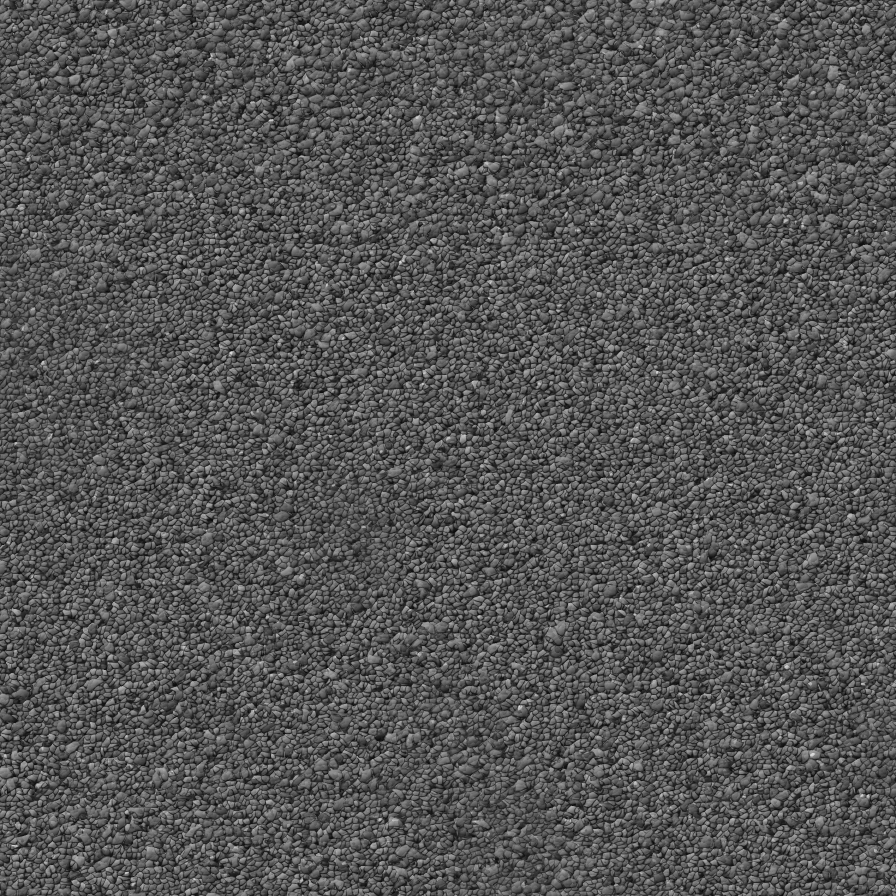
This texture is drawn by a WebGL 2 fragment shader. Its source:

```glsl
#version 300 es
precision highp float;

uniform vec2 u_resolution;
out vec4 fragColor;

#define COARSE_CELLS 92.0
#define FINE_CELLS 150.0
#define GRIT_CELLS 265.0
#define STONE_TONE 0.418
#define TONE_SPREAD 0.15
#define GAP_TONE 0.14
#define RELIEF 0.24
#define GRIT_AMOUNT 0.15
#define SEAM_WIDTH 0.36
#define STRETCH 1.35
#define LEAN 0.35
#define LIGHT_DIR vec2(-0.42, 0.91)

vec3 hash3(vec2 cell) {
    vec3 q = fract(cell.xyx * vec3(0.1031, 0.1030, 0.0973));
    q += dot(q, q.yxz + 33.33);
    return fract((q.xxy + q.yzz) * q.zyx);
}

// Slow layered sines, roughly -1 to 1
float drift(vec2 p) {
    float a = sin(p.x * 5.1 + 2.3 * sin(p.y * 4.3 + 0.7));
    float b = sin(p.y * 9.7 - p.x * 6.1 + 1.9 * sin(p.x * 7.9 + 2.0));
    float c = sin(p.x * 17.3 + p.y * 13.1 + 1.5 * sin(p.y * 21.0));
    return a * 0.45 + b * 0.35 + c * 0.2;
}

// Cellular stones: x = facing to light, y = seam distance, zw = random values
vec4 stones(vec2 p) {
    vec2 base = floor(p);
    float nearest = 9.0;
    float second = 9.0;
    vec2 offset = vec2(0.0);
    vec2 traits = vec2(0.0);
    for (int j = -1; j <= 1; j++) {
        for (int i = -1; i <= 1; i++) {
            vec2 cell = base + vec2(i, j);
            vec3 h = hash3(cell);
            vec3 k = hash3(cell + 57.0);
            vec2 r = p - cell - 0.04 - 0.92 * h.xy;
            float angle = LEAN + 2.2 * (h.z - 0.5);
            vec2 axis = vec2(cos(angle), sin(angle));
            vec2 local = vec2(dot(r, axis), dot(r, vec2(-axis.y, axis.x)));
            local *= vec2(1.0 / STRETCH, STRETCH);
            float d = length(local) / mix(0.75, 1.2, k.z);
            if (d < nearest) {
                second = nearest;
                nearest = d;
                offset = r;
                traits = k.xy;
            } else {
                second = min(second, d);
            }
        }
    }
    return vec4(dot(offset, LIGHT_DIR), second - nearest, traits);
}

// Solid part of a stone; the seam widens on the shaded side
float solidity(vec4 s) {
    return smoothstep(0.0, SEAM_WIDTH, s.y + 0.28 * s.x);
}

float stoneTone(vec4 s) {
    return STONE_TONE + TONE_SPREAD * (s.z - 0.5) + RELIEF * clamp(s.x, -0.6, 0.6);
}

float surface(vec2 p) {
    float slow = drift(p);

    // Fine aggregate fills the whole ground
    vec4 fine = stones(p * FINE_CELLS + 11.0);
    float tone = mix(GAP_TONE, stoneTone(fine), solidity(fine));

    // Dusty patches where the relief is weaker
    float dust = smoothstep(0.15, 0.9, drift(p.yx * 1.2 + 3.7));
    tone = mix(tone, 0.30, 0.25 * dust);

    // Larger stones crowd the upper band and thin out below
    float band = smoothstep(0.66, 0.84, p.y + 0.07 * slow);
    float low = 0.18 * smoothstep(0.38, 0.08, p.y + 0.08 * slow);
    float cover = 0.10 + 0.42 * band + low;
    vec4 coarse = stones(p * COARSE_CELLS + 3.0);
    float present = step(coarse.w, cover);
    float largeTone = mix(GAP_TONE, stoneTone(coarse) - 0.04, solidity(coarse));
    tone = mix(tone, largeTone, present * smoothstep(0.0, 0.12, coarse.y));

    // Grit on the faces and a few pale chips
    vec4 grit = stones(p * GRIT_CELLS + 29.0);
    tone += GRIT_AMOUNT * (grit.z - 0.5) + 0.06 * grit.x;
    tone += 0.24 * smoothstep(0.975, 1.0, grit.w) * smoothstep(0.0, 0.2, grit.y);

    return tone;
}

void main() {
    // Four samples per pixel soften the seams
    float tone = 0.0;
    for (int j = 0; j < 2; j++) {
        for (int i = 0; i < 2; i++) {
            vec2 shift = (vec2(i, j) - 0.5) * 0.5;
            tone += surface((gl_FragCoord.xy + shift) / u_resolution.y);
        }
    }
    tone *= 0.25;
    fragColor = vec4(vec3(clamp(tone, 0.05, 0.85)), 1.0);
}
```
